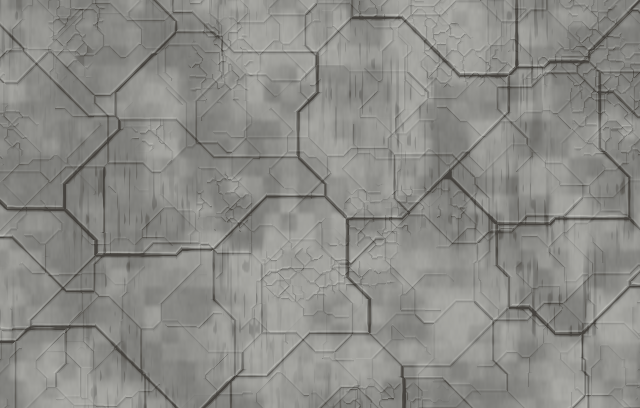
Reproduce this texture procedurally as a WebGL 2 fragment shader.

```glsl
#version 300 es
precision highp float;
// Weathered grey metal plating, split by grooves that run flat, upright or at 45 degrees.
// The grooves are borders of Voronoi cells in the Manhattan metric, at four sizes;
// blocky value noise stains the plates and stretched noise adds vertical drips.
uniform vec2 u_resolution;
out vec4 fragColor;

// Integer hash of a lattice point: two values in 0..1
vec2 hash2(vec2 cell, float seed) {
    uvec3 v = uvec3(ivec3(vec3(cell, seed)) + 4096);
    v = v * 1664525u + 1013904223u;
    v.x += v.y * v.z; v.y += v.z * v.x; v.z += v.x * v.y;
    v ^= v >> 16u;
    v.x += v.y * v.z; v.y += v.z * v.x;
    return vec2(v.xy >> 8u) / 16777216.0;
}

// Value noise; hardness 0 is smooth, near 1 gives square blocks
float noise(vec2 p, float hardness, float seed) {
    vec2 i = floor(p);
    vec2 f = smoothstep(0.5 * hardness, 1.0 - 0.5 * hardness, p - i);
    float low = mix(hash2(i, seed).x, hash2(i + vec2(1, 0), seed).x, f.x);
    float high = mix(hash2(i + vec2(0, 1), seed).x, hash2(i + 1.0, seed).x, f.x);
    return mix(low, high, f.y);
}

// Nearest cell border: x = distance, yz = direction away from it, w = random per border
vec4 seam(vec2 p, float size, float seed) {
    p /= size;
    vec2 home = floor(p), nearId, farId, nearOff, farOff;
    float near = 9.0, far = 9.0;
    for (int y = -2; y <= 2; y++)
    for (int x = -2; x <= 2; x++) {
        vec2 id = home + vec2(x, y);
        vec2 off = p - id - 0.5 - 0.85 * (hash2(id, seed) - 0.5);
        float d = abs(off.x) + abs(off.y);
        if (d < near) {
            far = near; farOff = nearOff; farId = nearId;
            near = d; nearOff = off; nearId = id;
        } else if (d < far) {
            far = d; farOff = off; farId = id;
        }
    }
    vec2 slope = sign(farOff) - sign(nearOff);
    float steep = max(length(slope), 1.0);
    return vec4((far - near) / steep * size, slope / steep,
                hash2(nearId + farId, seed + 50.0).x);
}

// Brightness change of a groove: dark core, light rim on its upper side
float groove(vec4 s, float width, float depth, float px) {
    float soft = max(px * 0.8, width * 0.3);
    float lit = dot(s.yz, vec2(-0.3, 0.95));
    float core = 1.0 - smoothstep(width - soft, width + soft, s.x);
    float rimPos = (s.x - width - soft) / (soft * 1.1);
    return depth * (0.35 * lit * exp(-rimPos * rimPos) - core * (0.85 - 0.3 * lit));
}

void main() {
    vec2 p = gl_FragCoord.xy / u_resolution.y;
    float px = 1.0 / u_resolution.y;

    // Stained plates
    float stain = 0.42 * noise(p * vec2(4.5, 3.5), 0.0, 1.0)
                + 0.33 * noise(p * vec2(10.0, 9.0), 0.45, 2.0)
                + 0.25 * noise(p * vec2(24.0, 22.0), 0.6, 3.0);
    float tone = 0.648 - 0.155 * smoothstep(0.27, 0.78, stain);
    tone += 0.022 * (noise(p * vec2(60.0, 45.0), 0.5, 4.0) - 0.5);
    tone += 0.02 * (noise(p * vec2(190.0, 70.0), 0.0, 5.0) - 0.5);

    // Vertical drips, gathered in patches
    float patches = smoothstep(0.45, 0.85, noise(p * vec2(7.0, 4.0), 0.0, 6.0));
    float drip = smoothstep(0.58, 0.92, noise(p * vec2(120.0, 9.0), 0.0, 7.0));
    float scratch = smoothstep(0.72, 0.9, noise(p * vec2(170.0, 26.0), 0.0, 8.0));
    tone -= patches * (0.075 * drip + 0.09 * scratch);

    // Grooves, worn unevenly along their length
    float wear = noise(p * 42.0, 0.4, 9.0);
    vec4 s = seam(p + 7.0, 0.34, 11.0);
    tone += groove(s, mix(0.0016, 0.0042, s.w) * (0.75 + 0.5 * wear),
                   mix(0.17, 0.3, s.w), px);
    s = seam(p + 3.0, 0.2, 12.0);
    tone += groove(s, 0.0008 + 0.0018 * s.w * s.w * (0.5 + wear),
                   mix(0.08, 0.23, s.w * s.w), px);
    s = seam(p + 5.0, 0.095, 13.0);
    tone += groove(s, 0.0009, 0.13 * smoothstep(0.3, 0.6, s.w) * (0.6 + 0.6 * wear), px);

    // Small clusters of dense detail
    float cluster = smoothstep(0.73, 0.78, noise(p * vec2(5.5, 6.0), 0.2, 15.0));
    s = seam(p + 2.0, 0.032, 14.0);
    tone += groove(s, 0.0009, 0.15 * cluster * smoothstep(0.25, 0.5, s.w), px);

    // Neutral grey, warmer in the shadows
    tone = clamp(tone, 0.27, 0.74);
    vec3 tint = mix(vec3(1.01, 0.98, 0.92), vec3(1.0, 1.0, 0.973), smoothstep(0.3, 0.5, tone));
    fragColor = vec4(tone * tint, 1.0);
}
```
